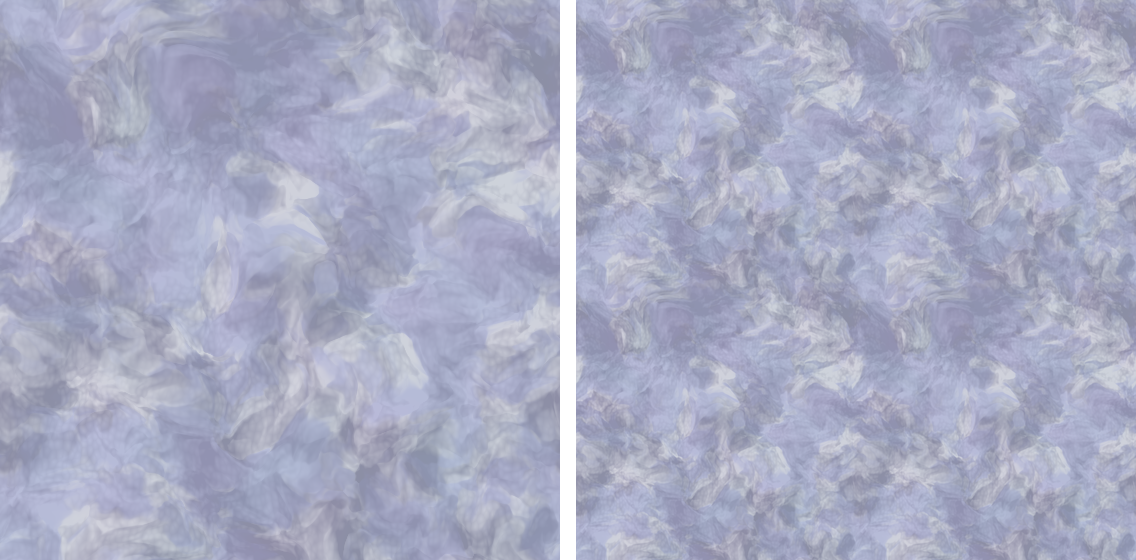
Left: one tile. Right: repeated 2 by 2.
Give the GLSL for this texture, as a WebGL 1 fragment shader.

```glsl
precision highp float;
// Seamless painterly haze of periwinkle, slate and pale cream brush marks.
// Layered sines and wrapped noise ruffle the plane; soft cellular dabs, clouds,
// diagonal bristle streaks and fine scales then set lightness and greyness.
uniform vec2 u_resolution;

const vec3 BLUE_DARK  = vec3(0.575, 0.586, 0.702);
const vec3 BLUE_LIGHT = vec3(0.702, 0.722, 0.834);
const vec3 GREY_DARK  = vec3(0.570, 0.577, 0.664);
const vec3 GREY_LIGHT = vec3(0.792, 0.803, 0.844);
const vec3 PINK_TINT  = vec3(0.022, -0.012, 0.006);

const float SWIRL = 0.020;         // strength of the sine bending
const float RUFFLE = 0.045;        // strength of the noise bending
const float BAND_TONE = 0.10;      // darker top, lighter middle
const float CLOUD_TONE = 0.55;
const float CLOUD_GAIN = 0.62;     // weight of each finer octave
const float DAB_TONE = 0.60;
const float DAB_GAIN = 0.85;       // weight of each smaller dab layer
const float STREAK_TONE = 0.42;
const float SCALE_TONE = 0.48;
const float DAB_SHARPNESS = 15.0;
const float GREY_LEVEL = 0.09;     // higher leaves less grey
const float GREY_SOFTNESS = 0.25;
const float TAU = 6.2831853;

vec2 hash2(vec2 cell) {
  vec3 q = fract(cell.xyx * vec3(0.1031, 0.1030, 0.0973));
  q += dot(q, q.yzx + 33.33);
  return fract((q.xx + q.yz) * q.zy);
}

// Exact whole-number wrap: the half keeps the division off its jumps.
vec2 wrapCell(vec2 cell, vec2 period) {
  return cell - period * floor((cell + 0.5) / period) + period;
}

float cornerSlope(vec2 cell, vec2 offset, vec2 period) {
  float angle = TAU * hash2(wrapCell(cell, period)).x;
  return dot(vec2(cos(angle), sin(angle)), offset);
}

// Gradient noise, about -0.7 to 0.7, repeating on the unit square.
float wrapNoise(vec2 p, vec2 period) {
  p *= period;
  vec2 cell = floor(p);
  vec2 f = p - cell;
  vec2 s = f * f * f * (f * (f * 6.0 - 15.0) + 10.0);
  vec2 e = vec2(1.0, 0.0);
  float low = mix(cornerSlope(cell, f, period),
                  cornerSlope(cell + e.xy, f - e.xy, period), s.x);
  float high = mix(cornerSlope(cell + e.yx, f - e.yx, period),
                   cornerSlope(cell + e.xx, f - e.xx, period), s.x);
  return mix(low, high, s.y);
}

float clouds(vec2 p, float period) {
  float sum = 0.0;
  float weight = 1.0;
  for (int i = 0; i < 6; i++) {
    sum += weight * wrapNoise(p, vec2(period));
    p += vec2(0.37, 0.61);
    period *= 2.0;
    weight *= CLOUD_GAIN;
  }
  return sum;
}

// Wrapped cells: xy = two blended random values around 0, z = nearest distance.
vec3 softCells(vec2 p, vec2 period) {
  p *= period;
  vec2 cell = floor(p);
  vec3 sum = vec3(0.0);
  float nearest = 4.0;
  for (int j = -1; j <= 1; j++) {
    for (int i = -1; i <= 1; i++) {
      vec2 c = cell + vec2(float(i), float(j));
      vec2 id = wrapCell(c, period);
      vec2 d = c + 0.1 + 0.8 * hash2(id) - p;
      float d2 = dot(d, d);
      sum += vec3(hash2(id + 57.0) - 0.5, 1.0) * exp(-DAB_SHARPNESS * d2);
      nearest = min(nearest, d2);
    }
  }
  return vec3(sum.xy / sum.z, sqrt(nearest));
}

vec2 bend(vec2 p) {
  for (int i = 1; i <= 3; i++) {
    float waves = float(i);
    p += SWIRL / waves * sin(TAU * (waves * p.yx + p.xy + vec2(0.13, 0.58) * waves));
  }
  float period = 8.0;
  float reach = RUFFLE;
  for (int i = 0; i < 4; i++) {
    p += reach * vec2(wrapNoise(p, vec2(period)), wrapNoise(p + 0.43, vec2(period)));
    period *= 2.0;
    reach *= 0.5;
  }
  return p;
}

// Bristle marks along both diagonals, chosen by region.
float streaks(vec2 p) {
  vec2 diagonal = vec2(p.x + p.y, p.y - p.x);
  float rising = wrapNoise(diagonal, vec2(8.0, 21.0))
               + 0.8 * wrapNoise(diagonal + 0.3, vec2(19.0, 57.0));
  float falling = wrapNoise(diagonal, vec2(21.0, 9.0))
                + 0.8 * wrapNoise(diagonal + 0.3, vec2(57.0, 20.0));
  return mix(rising, falling, smoothstep(-0.15, 0.15, wrapNoise(p + 0.8, vec2(5.0))));
}

void main() {
  vec2 uv = gl_FragCoord.xy / u_resolution;
  vec2 p = bend(uv);

  // Dabs in three sizes: x lightens, y greys
  vec2 dabs = softCells(p, vec2(7.0, 8.0)).xy
            + DAB_GAIN * softCells(p + 0.31, vec2(16.0, 19.0)).xy
            + DAB_GAIN * DAB_GAIN * softCells(p + 0.67, vec2(36.0, 43.0)).xy;
  float scales = 0.42 - softCells(mix(uv, p, 0.3), vec2(98.0, 72.0)).z;
  float scaleMask = 0.6 + 0.8 * wrapNoise(p + 0.55, vec2(5.0));

  float tone = 0.5 - BAND_TONE * cos(TAU * (uv.y - 0.88))
             + CLOUD_TONE * clouds(p, 4.0) + DAB_TONE * dabs.x
             + STREAK_TONE * streaks(p) + SCALE_TONE * scaleMask * scales;
  float grey = 0.65 * clouds(p + 0.27, 4.0) + 0.5 * dabs.y;

  // Two colour ramps, mixed by greyness
  tone = clamp(tone, -0.08, 1.08);
  float greyMask = smoothstep(-GREY_SOFTNESS, GREY_SOFTNESS, grey - GREY_LEVEL);
  vec3 colour = mix(mix(BLUE_DARK, BLUE_LIGHT, tone),
                    mix(GREY_DARK, GREY_LIGHT, tone), greyMask);
  colour += PINK_TINT * wrapNoise(p + 0.63, vec2(8.0));
  gl_FragColor = vec4(colour, 1.0);
}
```
